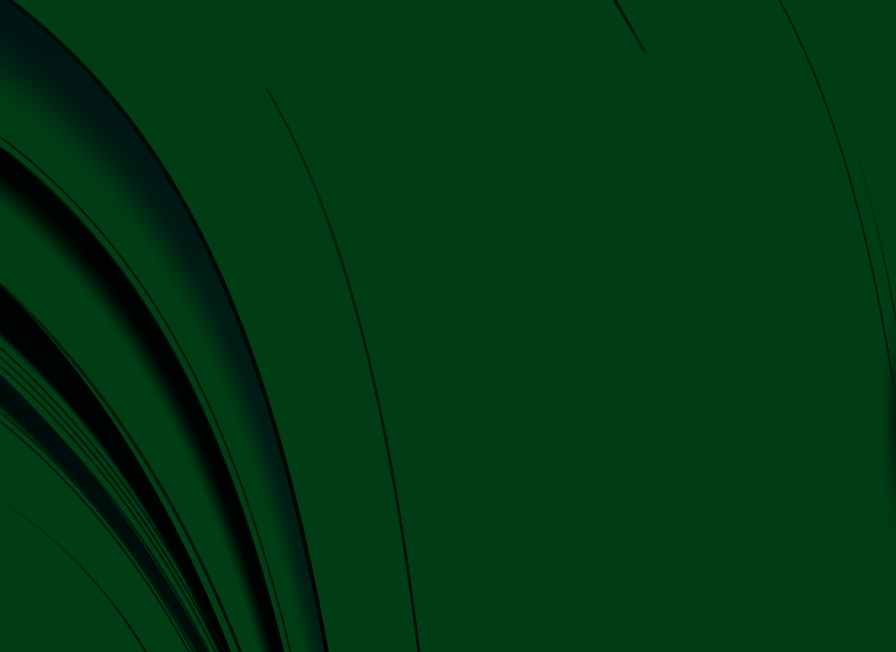
Reproduce this background procedurally as a WebGL 1 fragment shader.

```glsl
precision highp float;
// Dark curved folds sweeping from the left edge down to the bottom of a deep
// green field, with a few hairline arcs. Every arc is a hyperbola x(y), drawn
// either as a tapering stroke or as the outer and inner rim of a shaded band.

uniform vec2 u_resolution;

const vec2 CANVAS = vec2(7.68, 5.58);      // design units, y runs downwards
const vec3 GREEN = vec3(0.0, 0.24, 0.08);
const vec3 TEAL = vec3(0.0, 0.085, 0.08);
const vec3 NAVY = vec3(0.0, 0.045, 0.045);
const vec3 BLACK = vec3(0.0, 0.012, 0.008);
const vec3 INK = vec3(0.0, 0.06, 0.025);
const float FLOOR_Y = 5.58;
const float STREAKS = 8.0;

float pixelSize;

float hash(float n) {
  return fract(sin(n * 127.1) * 4375.85);
}

// Progress down an arc given as (start.xy, end.xy).
float progress(float y, vec4 arc) {
  return (y - arc.y) / (arc.w - arc.y);
}

// Horizontal position of an arc; bend = 1 is straight, more is rounder.
float arcX(float y, vec4 arc, float bend) {
  float s = clamp(progress(y, arc), -0.3, 1.1);
  return mix(arc.x, arc.z, bend * s / (1.0 + (bend - 1.0) * s));
}

// Approximate signed distance, positive on the inner (left) side.
float arcDistance(vec2 p, vec4 arc, float bend) {
  float e = 0.01;
  float slope = (arcX(p.y + e, arc, bend) - arcX(p.y - e, arc, bend)) / (2.0 * e);
  return (arcX(p.y, arc, bend) - p.x) / sqrt(1.0 + slope * slope);
}

// Coverage of a thin line whose opacity runs from ink.x to ink.y.
float stroke(vec2 p, vec4 arc, float bend, float halfWidth, vec2 ink) {
  float s = progress(p.y, arc);
  float ends = smoothstep(-0.01, 0.01, s) * (1.0 - smoothstep(0.98, 1.02, s));
  if (arc.w >= FLOOR_Y) ends = smoothstep(-0.01, 0.01, s);
  float d = abs(arcDistance(p, arc, bend));
  float line = 1.0 - smoothstep(halfWidth - 0.6 * pixelSize, halfWidth + 0.7 * pixelSize, d);
  return line * ends * mix(ink.x, ink.y, clamp(s, 0.0, 1.0));
}

// Coverage of a band: crisp outer rim, inner side fading after "solid".
// Rims are (start y on the left edge, end x on the floor).
float band(vec2 p, vec2 outer, float outerBend, vec2 inner, float innerBend, float solid) {
  vec4 a = vec4(0.0, outer, FLOOR_Y);
  vec4 b = vec4(0.0, inner, FLOOR_Y);
  float xa = arcX(p.y, a, outerBend);
  float xb = arcX(p.y, b, innerBend);
  float t = (xa - p.x) / max(xa - xb, 0.02);
  float rim = smoothstep(-pixelSize, pixelSize, arcDistance(p, a, outerBend));
  return rim * (1.0 - smoothstep(solid, 1.0, t));
}

// A stroke running from the left edge to the floor.
float sweep(vec2 p, float startY, float endX, float bend, float halfWidth, vec2 ink) {
  return stroke(p, vec4(0.0, startY, endX, FLOOR_Y), bend, halfWidth, ink);
}

void main() {
  vec2 uv = gl_FragCoord.xy / u_resolution;
  vec2 p = vec2(uv.x, 1.0 - uv.y) * CANVAS;
  pixelSize = CANVAS.y / u_resolution.y;
  float descent = p.y / FLOOR_Y;
  vec3 color = GREEN;

  // Broad teal fold with a dark rim
  float fold = band(p, vec2(-0.06, 2.8), 2.75, vec2(0.9, 2.58), 2.45, 0.2);
  color = mix(color, TEAL, fold * mix(1.0, 0.75, descent));
  color = mix(color, BLACK, sweep(p, -0.06, 2.8, 2.75, 0.018, vec2(0.75, 0.95)));

  // Black fold with a hairline above it
  color = mix(color, BLACK, band(p, vec2(1.26, 2.42), 2.3, vec2(1.8, 2.2), 2.0, 0.3));
  color = mix(color, BLACK, sweep(p, 1.26, 2.42, 2.3, 0.016, vec2(0.6, 0.95)));
  color = mix(color, INK, sweep(p, 1.17, 2.49, 2.35, 0.009, vec2(0.8, 0.7)));

  // Lower pair of narrow folds
  color = mix(color, BLACK, band(p, vec2(2.43, 1.98), 1.6, vec2(2.92, 1.86), 1.6, 0.75));
  color = mix(color, INK, sweep(p, 2.43, 2.06, 1.65, 0.014, vec2(0.6, 1.0)));
  color = mix(color, NAVY, band(p, vec2(3.2, 1.78), 1.4, vec2(3.53, 1.66), 1.4, 0.7));

  // Fine streaks fanned between and below the narrow folds
  for (float i = 0.0; i < STREAKS; i++) {
    float t = (i + 0.4 * hash(i + 3.0)) / (STREAKS - 1.0);
    float ink = mix(0.45, 0.9, hash(i + 11.0));
    float streak = sweep(p, mix(2.94, 3.6, t), mix(1.94, 1.62, t), 1.5, 0.009, vec2(ink, 0.8));
    color = mix(color, INK, streak);
  }
  color = mix(color, INK, sweep(p, 4.28, 1.25, 1.6, 0.009, vec2(0.15, 0.9)));

  // Isolated arcs in the open field
  color = mix(color, INK, stroke(p, vec4(2.28, 0.75, 3.59, FLOOR_Y), 2.2, 0.012, vec2(0.45, 1.0)));
  color = mix(color, INK, stroke(p, vec4(5.27, 0.0, 5.53, 0.45), 1.0, 0.013, vec2(1.0, 0.5)));
  color = mix(color, INK, stroke(p, vec4(6.68, 0.0, 7.66, 3.3), 1.86, 0.009, vec2(0.65, 0.7)));
  color = mix(color, INK, stroke(p, vec4(7.33, 1.3, 7.68, 2.75), 1.4, 0.008, vec2(0.1, 0.7)));

  // Soft shadow on the right edge
  vec2 shade = (p - vec2(7.7, 3.6)) / vec2(0.09, 0.6);
  color = mix(color, INK, 0.75 * exp(-dot(shade, shade)));

  gl_FragColor = vec4(color, 1.0);
}
```
